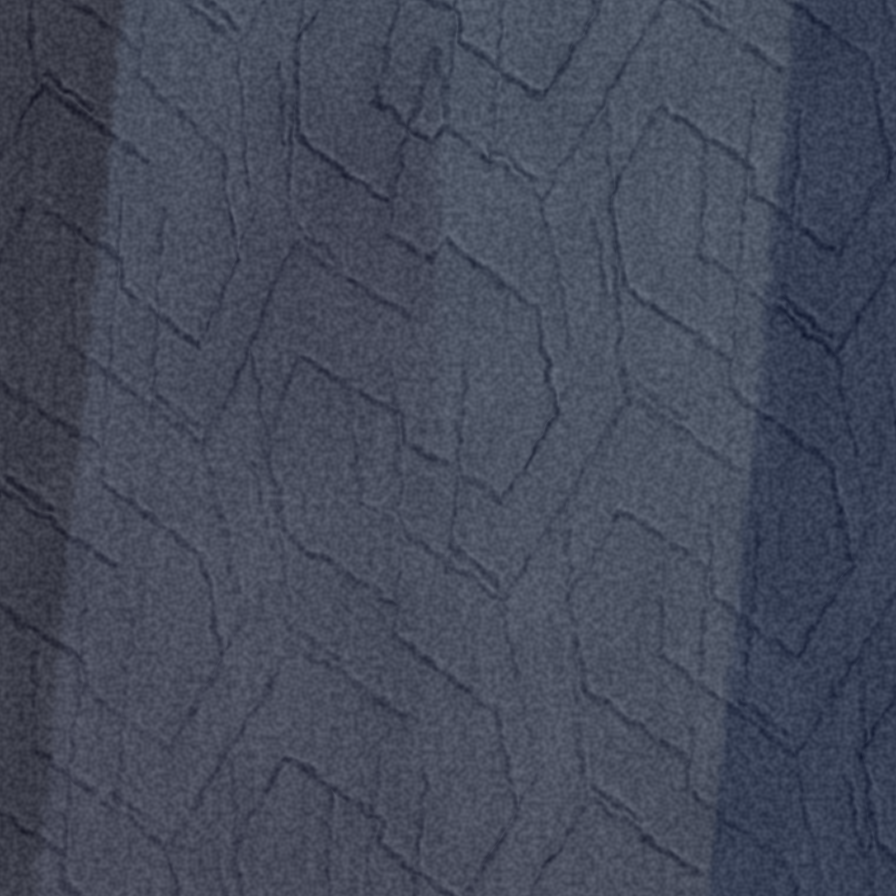
This texture is drawn by a WebGL 2 fragment shader. Its source:

```glsl
#version 300 es
precision highp float;
// Dark slate-blue fabric with tilted shade bands, embossed with a skewed lattice of angular grooves.

uniform vec2 u_resolution;
out vec4 fragColor;

const float SHEAR = 0.1;                      // lean of the columns and bands
const vec2 CELL = vec2(0.345, 0.449);         // size of one repeat
const float COLUMN_DROP = 0.173;              // each column sits lower than the last
const vec2 MOTIF_ORIGIN = vec2(0.41, 0.44);
const vec2 MOTIF_CENTER = vec2(0.15, -0.09);
const float LINE_WIDTH = 0.0034;
const float LINE_SOFTNESS = 0.0034;

const vec3 CLOTH_TOP = vec3(0.302, 0.336, 0.397);
const vec3 CLOTH_BOTTOM = vec3(0.288, 0.298, 0.358);
const vec3 LEFT_SHADE = vec3(0.232, 0.240, 0.288);
const vec3 RIGHT_SHADE = vec3(0.220, 0.254, 0.335);
const vec3 GROOVE_DEPTH = vec3(0.105, 0.108, 0.102);

float hash(vec2 p) {
    p = fract(p * vec2(0.1031, 0.1137));
    p += dot(p, p.yx + 33.33);
    return fract((p.x + p.y) * p.x * 47.0);
}

vec2 gradient(vec2 cell) {
    float angle = 6.2832 * hash(cell + 17.0);
    return vec2(cos(angle), sin(angle));
}

float gradientNoise(vec2 p) {
    vec2 i = floor(p), f = fract(p);
    vec2 w = f * f * f * (f * (f * 6.0 - 15.0) + 10.0);
    vec2 e = vec2(1.0, 0.0);
    float low = mix(dot(gradient(i), f), dot(gradient(i + e), f - e), w.x);
    float high = mix(dot(gradient(i + e.yx), f - e.yx), dot(gradient(i + 1.0), f - 1.0), w.x);
    return mix(low, high, w.y);
}

float segment(vec2 p, vec2 a, vec2 b) {
    vec2 pa = p - a, ba = b - a;
    return length(pa - ba * clamp(dot(pa, ba) / dot(ba, ba), 0.0, 1.0));
}

float chain(vec2 p, vec2 a, vec2 b, vec2 c, vec2 d) {
    return min(segment(p, a, b), min(segment(p, b, c), segment(p, c, d)));
}

float stroke(float d, float width) {
    return 1.0 - smoothstep(width - LINE_SOFTNESS, width + LINE_SOFTNESS, d);
}

// One repeat: bent blocks and chevrons, plus weaker upright creases
float motif(vec2 p) {
    vec2 apex = vec2(-0.062, 0.163), valley = vec2(0.150, 0.0), fork = vec2(0.161, -0.111);
    float bold = chain(p, vec2(0.044, -0.117), vec2(-0.081, -0.039), vec2(-0.111, 0.065), apex);
    bold = min(bold, chain(p, apex, vec2(0.049, 0.095), vec2(0.052, 0.065), valley));
    bold = min(bold, chain(p, vec2(0.0), fork, vec2(0.281, 0.117), vec2(0.413, 0.033)));
    bold = min(bold, chain(p, vec2(0.048, -0.152), vec2(0.167, -0.234),
                           vec2(0.202, -0.352), valley - vec2(0.0, CELL.y)));
    bold = min(bold, segment(p, vec2(0.095, -0.050), vec2(0.155, -0.091)));
    bold = min(bold, segment(p, vec2(0.285, 0.131), vec2(0.340, 0.093)));
    float faint = segment(p, vec2(-0.009, 0.130), vec2(0.0));
    faint = min(faint, segment(p, vec2(0.042, 0.169), vec2(0.046, -0.152)));
    faint = min(faint, segment(p, vec2(0.095, 0.156), vec2(0.099, -0.078)));
    faint = min(faint, segment(p, valley, vec2(0.225, 0.156)));
    faint = min(faint, segment(p, fork, vec2(0.210, -0.273)));
    faint = min(faint, segment(p, vec2(0.221, 0.0), vec2(0.273, -0.325)));
    faint = min(faint, segment(p, vec2(-0.125, 0.04), vec2(-0.098, -0.05)));
    return max(stroke(bold, LINE_WIDTH), 0.75 * stroke(faint, LINE_WIDTH * 0.85));
}

// Skewed lattice of motifs, each pressed to its own depth
float grooves(vec2 uv) {
    vec2 p = uv - MOTIF_ORIGIN;
    p.x -= SHEAR * p.y;
    float column = round((p.x - MOTIF_CENTER.x) / CELL.x);
    p += column * vec2(-CELL.x, COLUMN_DROP);
    float row = round((p.y - MOTIF_CENTER.y) / CELL.y);
    p.y -= row * CELL.y;
    float depth = 0.0;
    for (int i = -1; i <= 1; i++) {
        for (int j = -1; j <= 1; j++) {
            vec2 n = vec2(float(i), float(j));
            vec2 local = p - n * CELL + vec2(0.0, n.x * COLUMN_DROP);
            float press = mix(0.7, 1.0, hash(n + vec2(column, row) + 50.0));
            depth = max(depth, press * motif(local));
        }
    }
    return depth;
}

// Dim fold in the upper middle, cut off sharply on its right
float foldMask(vec2 uv) {
    vec2 offset = (uv - vec2(0.40, 0.75)) / vec2(0.17, 0.22);
    return exp(-dot(offset, offset)) * (1.0 - smoothstep(0.48, 0.50, uv.x));
}

// Cloth with tilted shade bands at both sides
vec3 clothColor(vec2 uv, float ragged, float fold) {
    float across = uv.x - 0.098 * uv.y + ragged;
    vec3 color = mix(CLOTH_BOTTOM, CLOTH_TOP, smoothstep(0.0, 1.6, uv.x + uv.y));
    color -= 0.05 * fold * vec3(0.85, 1.15, 1.1);
    color = mix(LEFT_SHADE, color, smoothstep(0.033, 0.047, across));
    return mix(color, RIGHT_SHADE, smoothstep(0.783, 0.797, across));
}

void main() {
    vec2 uv = gl_FragCoord.xy / u_resolution;
    vec2 wobble = vec2(gradientNoise(uv * 45.0), gradientNoise(uv * 45.0 + 71.0));
    float fold = foldMask(uv);
    vec2 bent = uv + 0.007 * wobble + vec2(0.055 * fold, 0.0);
    float wear = 0.85 + 0.6 * gradientNoise(uv * 9.0 + 5.0) + 0.9 * gradientNoise(uv * 60.0);
    wear = clamp(wear, 0.15, 1.1);
    float groove = grooves(bent) * wear;
    float lip = grooves(bent - vec2(0.004, 0.007)) * wear;

    // Mottling, pitted grain and upright streaks
    float mottle = gradientNoise(uv * 6.0 + 20.0) + 0.7 * gradientNoise(uv * 17.0);
    float grain = gradientNoise(uv * 105.0) + 1.1 * gradientNoise(uv * 190.0 + 9.0);
    float streak = gradientNoise(vec2(uv.x - SHEAR * uv.y, uv.y) * vec2(75.0, 7.0));

    vec3 color = clothColor(uv, 0.008 * wobble.x, fold);
    color += 0.024 * mottle + 0.066 * grain + 0.022 * streak;
    color += 0.045 * lip * (1.0 - groove) - groove * GROOVE_DEPTH;
    fragColor = vec4(color, 1.0);
}
```
